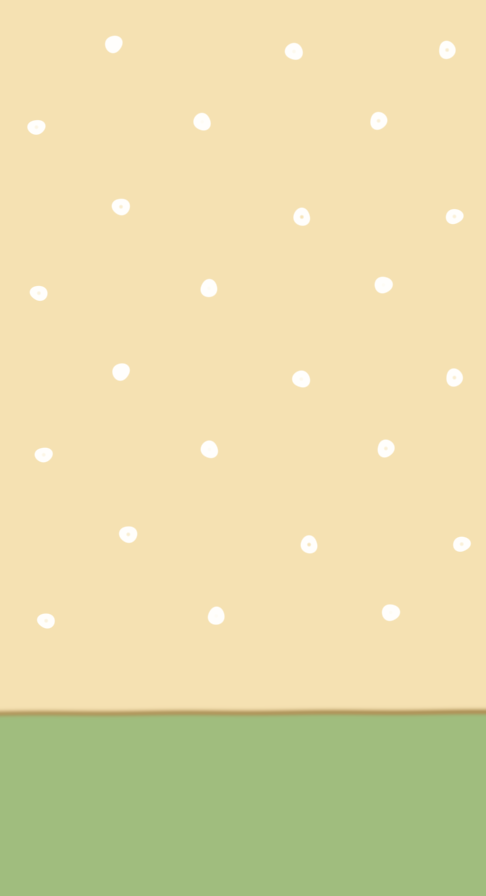
Write a Shadertoy shader that draws this pattern.

```glsl
// xy: dot centre, z: how hollow its middle is
const vec3 DOTS[12] = vec3[12](
    vec3(.234, 1.755, .0), vec3(.605, 1.740, .2), vec3(.920, 1.743, .6),
    vec3(.075, 1.584, .3), vec3(.416, 1.595, .1), vec3(.779, 1.597, .5),
    vec3(.249, 1.420, .6), vec3(.621, 1.399, .9), vec3(.935, 1.400, .5),
    vec3(.080, 1.242, .4), vec3(.430, 1.252, .1), vec3(.789, 1.259, .1));

// Hand-dabbed blob: a circle with a wavering radius
float blobDistance(vec2 q, float seed) {
    float squash = seed == 3. || seed >= 8. && seed < 10. ? 1.14 : 1.;
    q.y *= squash;
    float a = atan(q.y, q.x);
    float waver = .05 * sin(2. * a + seed * 2.4) + .035 * sin(3. * a + seed * 4.1);
    return length(q) - .0178 * (1. + waver);
}

void mainImage(out vec4 fragColor, in vec2 fragCoord) {
    vec2 p = fragCoord / iResolution.xy * vec2(1., 1.846);
    float px = 1. / iResolution.x;
    vec3 cream = vec3(.961, .882, .698);
    vec3 green = vec3(.627, .741, .494);
    vec3 brown = vec3(.68, .57, .34);

    // Wall with two drifting repeats of the dot group
    vec3 color = cream;
    for (int repeat = 0; repeat < 2; repeat++) {
        for (int i = 0; i < 12; i++) {
            vec2 q = p - DOTS[i].xy - float(repeat) * vec2(.015, -.675);
            float d = blobDistance(q, float(i));
            color = mix(color, vec3(1., .998, .99), 1. - smoothstep(-px, px, d));
            float core = 1. - smoothstep(.001, .006, length(q));
            color = mix(color, cream, core * DOTS[i].z);
        }
    }

    // Floor and the soft, slightly tilted seam above it
    float h = p.y - mix(.3755, .3785, p.x) - .0006 * sin(p.x * 21.);
    color = mix(green, color, smoothstep(-.004, .004, h));
    float reach = h > 0. ? .007 : .006;
    float seam = exp(-h * h / (reach * reach));
    color = mix(color, brown, seam * (.82 + .12 * p.x));

    fragColor = vec4(color, 1.);
}
```
